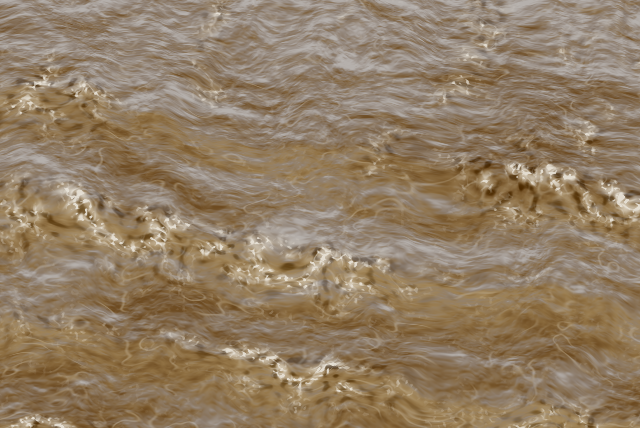
Reproduce this texture procedurally as a WebGL 2 fragment shader.

```glsl
#version 300 es
precision highp float;
// Turbulent muddy river: ridged gradient noise forms a wave surface whose slope
// blends golden silt with grey sky reflection. Slanted, warped crests repeat
// down the canvas and break into grainy foam, lace and sun glints.
uniform vec2 u_resolution;
out vec4 fragColor;

const vec3 SILT_DARK = vec3(0.43, 0.295, 0.13);
const vec3 SILT_LIGHT = vec3(0.62, 0.505, 0.32);
const vec3 SKY_DULL = vec3(0.555, 0.50, 0.455);
const vec3 SKY_BRIGHT = vec3(0.71, 0.69, 0.675);
const vec3 SUNLIT_SILT = vec3(0.73, 0.655, 0.53);
const vec3 FOAM = vec3(0.92, 0.90, 0.86);
const float FLOW_SLANT = 0.18;
const float RIPPLE_SLANT = 0.06;
const float TOP_CREST = 0.80;
const float CREST_SPACING = 0.26;
const vec2 WAVE_SCALE = vec2(3.8, 6.4);
const int WAVE_OCTAVES = 5;
const float WAVE_GAIN = 0.46;
const float SLOPE_STEP = 0.018;
const float FOAM_STRENGTH = 0.9;

float hash(vec2 p) {
  vec3 q = fract(p.xyx * 0.1031);
  q += dot(q, q.yzx + 33.33);
  return fract((q.x + q.y) * q.z);
}

float cornerGradient(vec2 cell, vec2 offset) {
  float angle = 6.2832 * hash(cell);
  return dot(vec2(cos(angle), sin(angle)), offset);
}

float gradientNoise(vec2 p) {
  vec2 i = floor(p), f = p - i;
  vec2 u = f * f * f * (f * (f * 6.0 - 15.0) + 10.0);
  vec2 e = vec2(0.0, 1.0);
  float low = mix(cornerGradient(i, f), cornerGradient(i + e.yx, f - e.yx), u.x);
  float high = mix(cornerGradient(i + e, f - e), cornerGradient(i + e.yy, f - e.yy), u.x);
  return mix(low, high, u.y);
}

// Rounded ridges, so wavelets have narrow tops and broad troughs
float waveHeight(vec2 p) {
  float height = 0.0, amplitude = 0.55;
  for (int i = 0; i < WAVE_OCTAVES; i++) {
    float n = gradientNoise(p);
    height += amplitude * (0.5 * n - sqrt(n * n + 0.008));
    p = mat2(1.85, 0.6, -0.6, 1.85) * p + 17.3;
    amplitude *= WAVE_GAIN;
  }
  return height;
}

// Thin winding threads along the zero lines of the noise
float lace(vec2 p, float width) {
  return 1.0 - smoothstep(0.0, width, abs(gradientNoise(p)));
}

void main() {
  vec2 p = gl_FragCoord.xy / u_resolution.y;

  // Warped flow coordinates; the crests slant more than the ripples
  vec2 warp = 0.07 * vec2(gradientNoise(p * 3.0 + 4.0), gradientNoise(p * 2.6 + 19.0));
  warp += 0.03 * vec2(gradientNoise(p * 9.0 + 31.0), gradientNoise(p * 9.0 + 57.0));
  vec2 q = p + warp + vec2(0.0, FLOW_SLANT * p.x);
  vec2 r = p + warp + vec2(0.0, RIPPLE_SLANT * p.x);

  // Large crests: golden faces below, breaking bands along the top
  float phase = fract((q.y - TOP_CREST) / CREST_SPACING);
  float rough = 1.0 - smoothstep(TOP_CREST + 0.02, TOP_CREST + 0.16, q.y);
  float face = rough * smoothstep(0.2, 0.8, phase) * (1.0 - smoothstep(0.92, 1.0, phase));
  float band = max(smoothstep(0.3, 1.0, phase), 1.0 - smoothstep(0.0, 0.15, phase));
  float breaking = smoothstep(-0.3, 0.25, gradientNoise(q * vec2(2.3, 3.4) + 8.0));
  float activity = rough * band * breaking;

  // Diagonal glint trails on the calmer upper water
  float trail = lace(vec2((p.x - 0.7 * p.y) * 3.2, p.y * 1.4) + 2.6, 0.15);
  trail *= smoothstep(-0.15, 0.2, gradientNoise(p * 6.0 + 41.0));
  activity = max(activity, 0.75 * trail * smoothstep(0.4, 0.7, p.y));

  // Surface slope decides how much sky is mirrored
  vec2 w = r * WAVE_SCALE * mix(1.0, 1.35, p.y);
  float slope = (waveHeight(w + vec2(0.0, SLOPE_STEP)) - waveHeight(w)) / SLOPE_STEP;
  float patches = gradientNoise(q * vec2(2.0, 4.5) + 23.0);
  float tilt = 0.85 * slope + 0.9 * patches + 0.75 * (p.y - 0.4) - 0.9 * face - 0.2 * activity + 0.38;
  float mirror = smoothstep(-1.2, 1.3, tilt);

  // Silt and sky tones
  float grain = gradientNoise(r * vec2(38.0, 56.0) + 5.0);
  float siltTone = 0.4 + 0.35 * face + 0.8 * patches + 0.2 * slope + 0.45 * grain;
  vec3 silt = mix(SILT_DARK, SILT_LIGHT, clamp(siltTone, 0.0, 1.0));
  float skyTone = smoothstep(0.2, 2.3, tilt + 0.9 * grain);
  vec3 color = mix(silt, mix(SKY_DULL, SKY_BRIGHT, skyTone), mirror);

  // Broken bright threads across the whole surface
  float threads = lace(r * vec2(17.0, 34.0) + 3.0, 0.12);
  threads *= smoothstep(-0.1, 0.35, gradientNoise(r * vec2(11.0, 17.0) + 61.0));
  color = mix(color, mix(SUNLIT_SILT, SKY_BRIGHT, mirror), 0.5 * threads);

  // Sun-warmed crest tops
  float clumps = gradientNoise(q * vec2(15.0, 22.0) + 71.0);
  float warmth = activity * smoothstep(-0.3, 0.4, clumps + 0.5 * grain);
  color = mix(color, SUNLIT_SILT, 0.45 * warmth);

  // Foam: grains and short threads, gathering into froth where water breaks
  float fine = smoothstep(0.12, 0.42, gradientNoise(p * vec2(92.0, 110.0)));
  float coarse = smoothstep(0.15, 0.45, gradientNoise(r * vec2(52.0, 70.0) + 37.0));
  float net = lace(r * vec2(36.0, 50.0) + 13.0, 0.16);
  float cover = activity * (0.45 * net + 0.7 * fine + 0.8 * coarse) * smoothstep(-0.2, 0.3, clumps);
  float froth = smoothstep(0.8, 1.2, activity + 0.8 * clumps);
  cover += froth * (0.25 + 0.9 * grain + 0.3 * fine) + 0.12 * fine * smoothstep(-0.1, 0.3, clumps);
  color -= 0.16 * activity * smoothstep(0.05, 0.4, -grain);
  color = mix(color, FOAM, FOAM_STRENGTH * clamp(cover, 0.0, 1.0));

  fragColor = vec4(clamp(color, 0.0, 1.0), 1.0);
}
```
